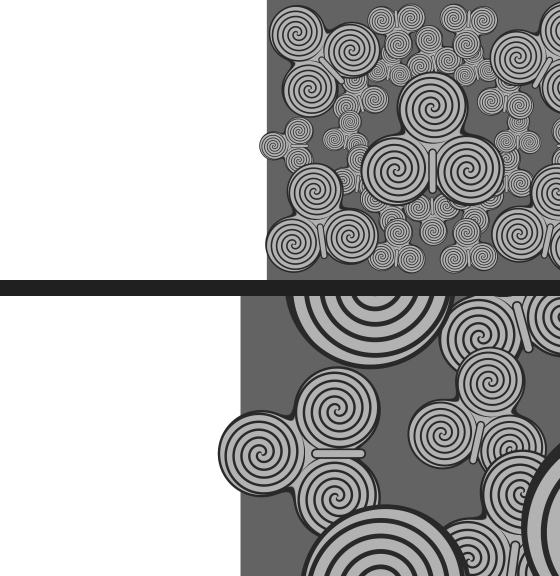
Top, the full canvas; bottom, a detail of the centre.
Write a Shadertoy shader that draws this pattern.

```glsl
// Triskeles (three joined double spirals) on a grey panel beside a white strip.
// A large one sits in the middle, four medium ones in the corners, and small
// ones in two rings behind them. Each pixel averages a 3 x 3 grid of samples.

const float PI = 3.14159265;
const vec3 WHITE = vec3(1.0);
const vec3 PANEL_GREY = vec3(0.39);
const vec3 BAND_GREY = vec3(0.70);
const vec3 LINE_GREY = vec3(0.16);
const float PANEL_LEFT = 0.953;
const float RIM = 0.055;         // outline width in lobe radii
const float LINES = 5.5;         // spiral lines across one lobe radius
const float LINE_SHARE = 0.31;   // dark part of one spiral period

float hash(float n) {
    n = fract(n * 0.1031);
    n *= n + 33.33;
    return fract(n * (n + n));
}

vec2 polar(float angle) {
    return vec2(cos(angle), sin(angle));
}

float smoothMin(float a, float b, float k) {
    float h = max(k - abs(a - b), 0.0) / k;
    return min(a, b) - 0.25 * k * h * h;
}

float capsule(vec2 p, vec2 a, vec2 b, float radius) {
    vec2 axis = b - a;
    float t = clamp(dot(p - a, axis) / dot(axis, axis), 0.0, 1.0);
    return length(p - a - axis * t) - radius;
}

float cover(float dist, float soft) {
    return clamp(0.5 - dist / soft, 0.0, 1.0);
}

// Signed distance to the dark lines of a two-armed spiral in a unit disc
float spiralLines(vec2 p, float heading) {
    float angle = atan(p.y, p.x) - heading;
    float phase = fract(LINES * length(p) - angle / PI);
    return (abs(phase - 0.5) - 0.5 * LINE_SHARE) / LINES;
}

void paintTriskele(inout vec3 color, vec2 p, float size, float turn, float soft) {
    p /= size;
    soft /= size;
    if (dot(p, p) > 5.2) return;

    // Three touching lobes melt into one body
    float body = 9.0;
    float lines = 9.0;
    for (int i = 0; i < 3; i++) {
        float heading = turn + float(i) * 2.0 * PI / 3.0;
        vec2 q = p - polar(heading) * 2.0 / sqrt(3.0);
        float disc = length(q) - 1.0;
        body = smoothMin(body, disc, 0.4);
        if (disc < 0.0) lines = spiralLines(q, heading);
    }
    body = min(body, length(p) - 0.4);
    color = mix(color, LINE_GREY, cover(body, soft));
    color = mix(color, BAND_GREY, cover(body + RIM, soft));
    color = mix(color, LINE_GREY, cover(max(lines, body), soft));

    // Short rounded tail between two of the lobes
    vec2 tailAxis = -polar(turn);
    float tail = capsule(p, tailAxis * 0.1, tailAxis * 1.12, 0.08);
    color = mix(color, LINE_GREY, cover(tail - 0.04, soft));
    color = mix(color, BAND_GREY, cover(tail, soft));
}

vec3 scene(vec2 p, float soft) {
    vec3 color = mix(PANEL_GREY, WHITE, cover(p.x - PANEL_LEFT, soft));

    // Inner ring of small triskeles
    for (int i = 0; i < 12; i++) {
        float id = float(i);
        vec2 dir = polar(PI * (0.5 + id / 6.0));
        vec2 center = vec2(1.545, 0.517) + dir * vec2(0.305, 0.285);
        bool low = dir.y < -0.7;
        float size = (i % 2 == 1 && !low) ? 0.042 : 0.051;
        float turn = (low ? -0.5 : 0.5) * PI + 0.6 * (hash(id + 7.0) - 0.5);
        paintTriskele(color, p - center, size, turn, soft);
    }

    // Outer ring, each one pointing inwards
    for (int i = 0; i < 6; i++) {
        vec2 dir = polar(PI * float(i) / 3.0);
        vec2 offset = vec2(0.507 * dir.x * abs(dir.x), 0.457 * dir.y);
        float turn = atan(-offset.y, -2.0 * offset.x * abs(offset.x));
        vec2 center = vec2(1.545, 0.479 + 0.03 * abs(dir.y)) + offset;
        paintTriskele(color, p - center, 0.052, turn, soft);
    }

    // Four corners
    for (int i = 0; i < 4; i++) {
        vec2 side = vec2(i % 2, i / 2) * 2.0 - 1.0;
        float turn = 1.61 - 0.405 * side.x + 0.075 * side.y - 0.23 * side.x * side.y;
        vec2 center = vec2(1.555, 0.497) + side * vec2(0.413, 0.297);
        paintTriskele(color, p - center, 0.102, turn, soft);
    }

    paintTriskele(color, p - vec2(1.545, 0.467), 0.129, 0.5 * PI, soft);
    return color;
}

void mainImage(out vec4 fragColor, in vec2 fragCoord) {
    vec3 sum = vec3(0.0);
    for (int i = 0; i < 9; i++) {
        vec2 jitter = (vec2(i % 3, i / 3) - 1.0) / 3.0;
        sum += scene((fragCoord + jitter) / iResolution.y, 0.4 / iResolution.y);
    }
    fragColor = vec4(sum / 9.0, 1.0);
}
```
